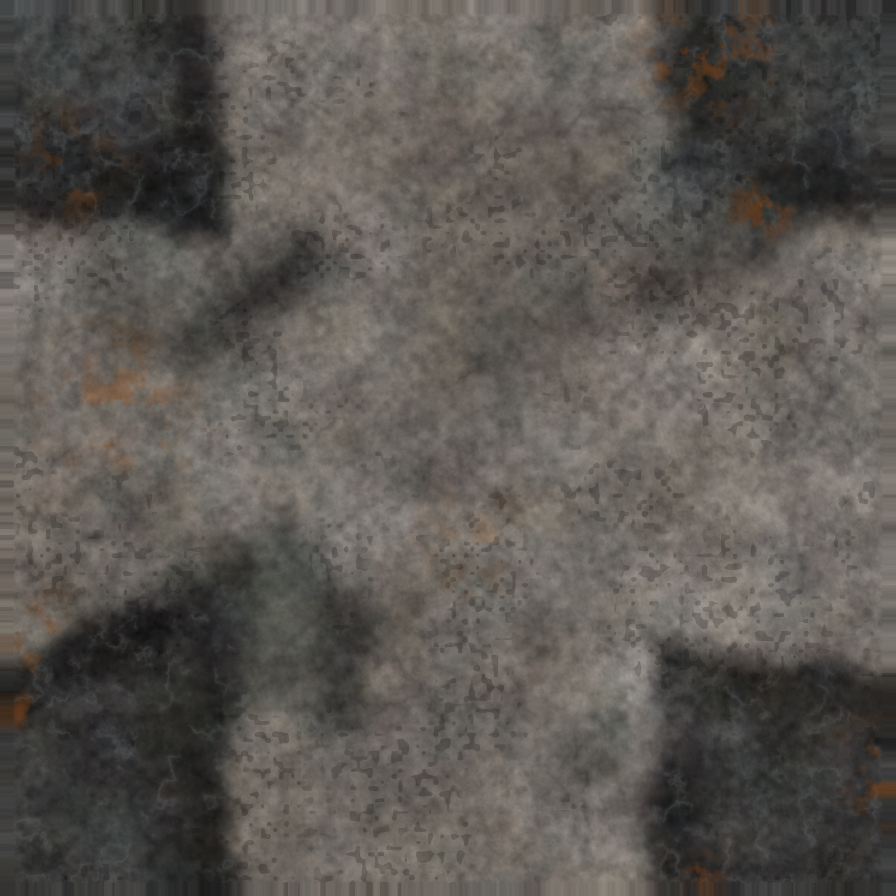
Write a WebGL 2 fragment shader that draws this texture.

```glsl
#version 300 es
precision highp float;

#define STONE_COLOR vec3(0.452, 0.430, 0.405)
#define SOOT_EDGE vec3(0.145, 0.142, 0.138)
#define SOOT_CORE vec3(0.235, 0.235, 0.232)
#define MOSS_COLOR vec3(0.305, 0.310, 0.285)
#define VEIN_COLOR vec3(0.43, 0.45, 0.455)
#define RUST_COLOR vec3(0.46, 0.25, 0.10)
#define BORDER 0.014
#define EDGE_SOFT 0.026
#define WARP 0.055
#define GRAIN 0.42

uniform vec2 u_resolution;
out vec4 fragColor;

float hash(vec2 p) {
  return fract(sin(dot(p, vec2(127.1, 311.7))) * 43758.5453);
}

float noise(vec2 p) {
  vec2 i = floor(p), f = fract(p);
  f = f * f * (3.0 - 2.0 * f);
  return mix(mix(hash(i), hash(i + vec2(1, 0)), f.x),
             mix(hash(i + vec2(0, 1)), hash(i + vec2(1, 1)), f.x), f.y);
}

float fbm(vec2 p) {
  float sum = 0.0, amp = 0.5;
  for (int i = 0; i < 5; i++) {
    sum += amp * noise(p);
    p = mat2(1.6, 1.2, -1.2, 1.6) * p + 17.3;
    amp *= 0.55;
  }
  return sum / 1.055;
}

// Thin bright lines along the middle level of the noise
float veins(vec2 p) {
  return pow(1.0 - abs(2.0 * fbm(p) - 1.0), 9.0);
}

float blob(vec2 p, vec2 center, float radius) {
  vec2 d = (p - center) / radius;
  return exp(-dot(d, d));
}

float smear(vec2 p, vec2 a, vec2 b, float radius) {
  vec2 ab = b - a;
  float t = clamp(dot(p - a, ab) / dot(ab, ab), 0.0, 1.0);
  return blob(p, a + t * ab, radius);
}

float tiltedBox(vec2 p, vec2 halfSize, float angle) {
  float c = cos(angle), s = sin(angle);
  vec2 d = abs(mat2(c, -s, s, c) * p) - halfSize;
  return length(max(d, 0.0)) + min(max(d.x, d.y), 0.0);
}

// Signed distance to the four scorched corners
float cornerDistance(vec2 p) {
  float topLeft = max(p.x - 0.25, 0.745 - p.y);
  float topRight = max(0.745 - p.x, 0.75 - p.y);
  float lowLeft = max(p.x - 0.262, p.y - 0.262 - 0.42 * p.x);
  float lowRight = max(0.725 - p.x, p.y - 0.30 + 0.22 * (p.x - 0.725));
  return min(min(topLeft, topRight), min(lowLeft, lowRight));
}

// Position, radius and brightness shift
const vec4 STAINS[10] = vec4[10](
  vec4(0.57, 0.62, 0.12, -0.075), vec4(0.50, 0.48, 0.08, -0.05),
  vec4(0.64, 0.17, 0.05, -0.09), vec4(0.69, 0.26, 0.045, 0.07),
  vec4(0.34, 0.92, 0.10, 0.045), vec4(0.16, 0.54, 0.09, 0.04),
  vec4(0.78, 0.62, 0.08, 0.04), vec4(0.14, 0.64, 0.05, -0.08),
  vec4(0.52, 0.82, 0.12, -0.03), vec4(0.94, 0.39, 0.04, -0.05));

// Position, radius and strength
const vec4 RUST[9] = vec4[9](
  vec4(0.09, 0.81, 0.045, 0.8), vec4(0.79, 0.945, 0.055, 0.9),
  vec4(0.85, 0.765, 0.028, 0.9), vec4(0.05, 0.285, 0.035, 0.8),
  vec4(0.13, 0.545, 0.07, 0.5), vec4(0.985, 0.13, 0.05, 0.8),
  vec4(0.775, 0.025, 0.025, 0.9), vec4(0.01, 0.21, 0.02, 0.9),
  vec4(0.53, 0.39, 0.06, 0.25));

void main() {
  // Clamping stretches the outer rim into straight streaks
  vec2 p = clamp(gl_FragCoord.xy / u_resolution, BORDER, 1.0 - BORDER);
  vec2 warped = p + WARP * (vec2(fbm(p * 14.0), fbm(p * 14.0 + 41.0)) - 0.5);

  float broad = fbm(p * 7.0 + 3.0) - 0.5;
  float medium = fbm(p * 28.0 + 9.0) - 0.5;
  float fine = fbm(p * 95.0) - 0.5;
  float veinMask = veins(p * 24.0 + 5.0) * smoothstep(0.35, 0.65, fbm(p * 45.0));

  // Pale stone
  vec3 color = STONE_COLOR + 0.20 * broad;
  for (int i = 0; i < 10; i++)
    color += STAINS[i].w * blob(warped, STAINS[i].xy, STAINS[i].z);

  // Mossy patches and soft dark smears
  float moss = tiltedBox(warped - vec2(0.285, 0.31), vec2(0.095, 0.092), 0.62);
  color = mix(color, MOSS_COLOR, 0.95 * smoothstep(EDGE_SOFT, -EDGE_SOFT, moss));
  color = mix(color, MOSS_COLOR + 0.06, 0.55 * blob(warped, vec2(0.20, 0.70), 0.09));
  float shade = 0.85 * smear(warped, vec2(0.225, 0.615), vec2(0.345, 0.705), 0.036);
  shade = max(shade, 0.6 * smear(warped, vec2(0.74, 0.69), vec2(0.84, 0.74), 0.034));
  shade = max(shade, 0.75 * smear(warped, vec2(0.365, 0.22), vec2(0.38, 0.32), 0.034));
  color = mix(color, SOOT_EDGE + 0.045, shade);

  // Scorched corners, darkest along their inner edge
  float corner = cornerDistance(warped);
  float soot = smoothstep(EDGE_SOFT, -EDGE_SOFT, corner);
  vec3 sootColor = mix(SOOT_EDGE, SOOT_CORE, smoothstep(0.02, 0.13, -corner));
  color = mix(color, sootColor + 0.14 * broad, soot);

  // Worn patches over the right-hand corners
  float worn = max(blob(warped, vec2(0.765, 0.77), 0.062), 0.6 * blob(warped, vec2(0.745, 0.20), 0.05));
  color = mix(color, vec3(0.355, 0.36, 0.35), 0.85 * worn);

  // Grain, flecks, veins and cracks
  float dark = max(soot, shade);
  color *= 1.0 + GRAIN * (medium + 1.15 * fine) * (1.0 + 0.5 * dark);
  float flecks = smoothstep(0.64, 0.76, noise(p * 150.0)) * smoothstep(0.48, 0.62, fbm(p * 11.0 + 7.0));
  color *= 1.0 - 0.20 * flecks;
  color = mix(color, VEIN_COLOR, veinMask * (0.07 + 0.28 * max(soot, worn)));
  color *= 1.0 - 0.16 * veins(p * 13.0 + 31.0) * smoothstep(0.5, 0.65, fbm(p * 9.0)) * (1.0 - dark);

  // Rust and a faint warm and green mottling
  color += vec3(0.035, 0.0, -0.03) * (fbm(p * 16.0 + 60.0) - 0.5);
  color.g += 0.025 * (fbm(p * 22.0 + 80.0) - 0.5);
  float rust = 0.0;
  for (int i = 0; i < 9; i++)
    rust = max(rust, RUST[i].w * blob(warped, RUST[i].xy, RUST[i].z));
  rust *= smoothstep(0.44, 0.68, fbm(p * 50.0 + 23.0));
  color = mix(color, RUST_COLOR * (0.75 + 0.6 * dot(color, vec3(0.6))), 0.85 * rust);

  fragColor = vec4(clamp(color, 0.0, 1.0), 1.0);
}
```
